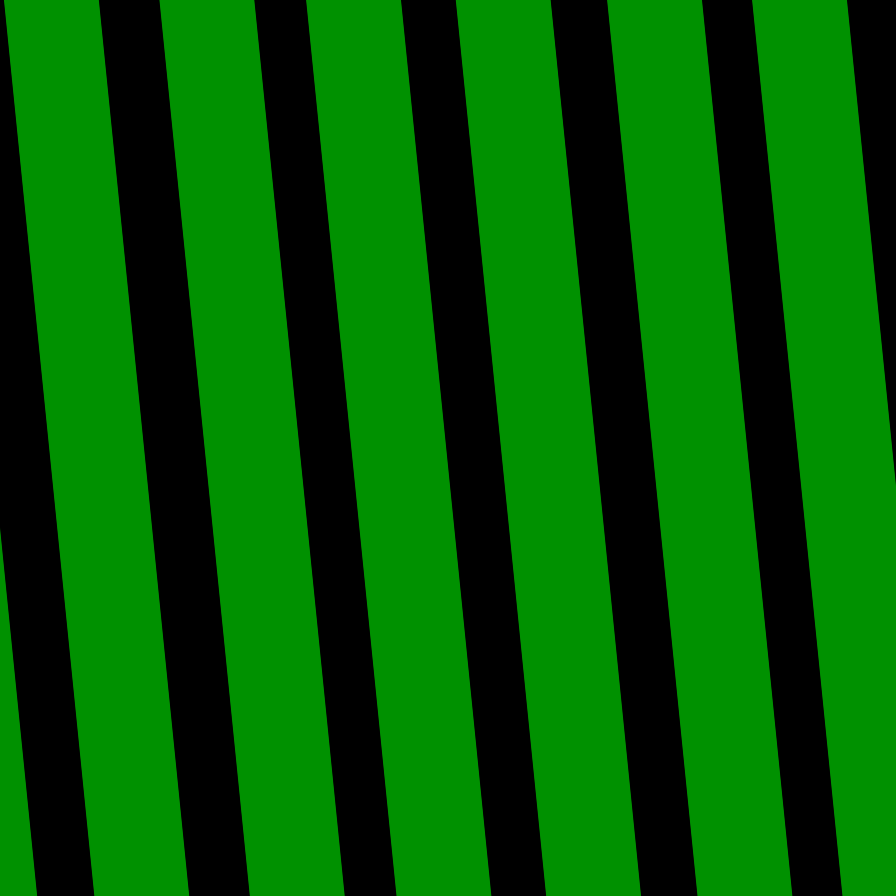
Give the GLSL for this pattern, as a WebGL 2 fragment shader.

```glsl
#version 300 es
precision highp float;
// Leaning green stripes on black, about six across the canvas.
// A sheared coordinate is split into cells; layered sines nudge each
// stripe sideways so that the black gaps differ slightly in width.

#define PERIOD 0.16745
#define STRIPE_WIDTH 0.1059
#define FIRST_EDGE 0.0063
#define LEAN 0.1009
#define SLOW_NUDGE 0.00232
#define FAST_NUDGE 0.00287
#define EDGE_PIXELS 1.2
#define GREEN vec3(0.0, 0.57, 0.0)
#define BLACK vec3(0.0)

uniform vec2 u_resolution;
out vec4 fragColor;

const float TAU = 6.2831853;

// Sideways shift of one stripe; the sequence recurs every six stripes.
float stripeNudge(float index) {
    float turn = TAU * index / 6.0;
    return SLOW_NUDGE * sin(turn - 0.424)
         + FAST_NUDGE * sin(2.0 * turn - 0.337);
}

// Signed distance across the stripe nearest to x, negative inside.
float stripeDistance(float x) {
    float center = FIRST_EDGE + 0.5 * STRIPE_WIDTH;
    float index = floor((x - center) / PERIOD + 0.5);
    float offset = x - center - index * PERIOD - stripeNudge(index);
    return abs(offset) - 0.5 * STRIPE_WIDTH;
}

void main() {
    vec2 uv = gl_FragCoord.xy / u_resolution;

    // Shear so that stripes drift right towards the bottom.
    float x = uv.x - LEAN * (1.0 - uv.y);

    // Blend across a soft edge.
    float halfEdge = 0.5 * EDGE_PIXELS / u_resolution.x;
    float coverage = 1.0 - smoothstep(-halfEdge, halfEdge, stripeDistance(x));
    fragColor = vec4(mix(BLACK, GREEN, coverage), 1.0);
}
```
